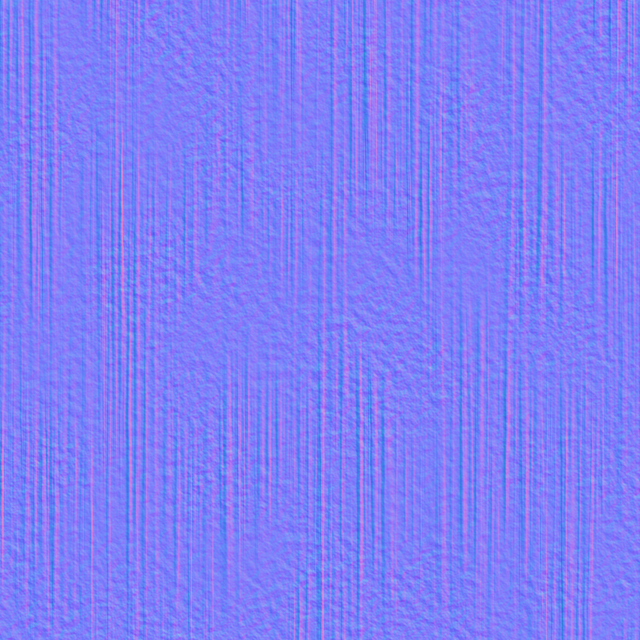
Reproduce this texture map procedurally as a Shadertoy shader.

```glsl
// Tangent-space normal map of rough plaster combed with fine vertical grooves.

vec2 hashGradient(vec2 cell) {
    vec3 q = fract(cell.xyx * vec3(0.1031, 0.1030, 0.0973));
    q += dot(q, q.yzx + 33.33);
    return 2.0 * fract((q.xx + q.yz) * q.zy) - 1.0;
}

// Gradient noise with quintic fade, roughly -0.7 to 0.7
float gradientNoise(vec2 p) {
    vec2 i = floor(p), f = p - i;
    vec2 u = f * f * f * (f * (f * 6.0 - 15.0) + 10.0);
    vec2 e = vec2(1.0, 0.0);
    float a = dot(hashGradient(i), f);
    float b = dot(hashGradient(i + e.xy), f - e.xy);
    float c = dot(hashGradient(i + e.yx), f - e.yx);
    float d = dot(hashGradient(i + e.xx), f - e.xx);
    return mix(mix(a, b, u.x), mix(c, d, u.x), u.y);
}

// Long vertical ridges that waver slightly and fade in calm patches
float grooveHeight(vec2 p) {
    float strength = smoothstep(-0.4, 0.25, gradientNoise(p * vec2(9.0, 3.3) + 41.7));
    p.x += 0.0012 * gradientNoise(p * vec2(37.0, 26.0) + 5.3);
    p.x += 0.012 * gradientNoise(vec2(p.x * 13.0, p.y * 0.3) + 8.6);
    float broad = smoothstep(-0.1, 0.3, gradientNoise(p * vec2(83.0, 1.3) + 17.4));
    float thin = smoothstep(-0.05, 0.3, gradientNoise(p * vec2(149.0, 2.6) + 63.2));
    return strength * (0.0021 * broad + 0.0010 * thin);
}

// Fine isotropic roughness, each octave with a similar slope
float grainHeight(vec2 p) {
    float height = 0.0, frequency = 67.0;
    for (int octave = 0; octave < 3; octave++) {
        height += 0.105 / frequency * gradientNoise(p * frequency + 29.3);
        p = mat2(0.8, 0.6, -0.6, 0.8) * p;
        frequency *= 1.97;
    }
    float roughness = 0.65 + 0.5 * smoothstep(-0.3, 0.3, gradientNoise(p * 6.0 + 3.1));
    return height * roughness;
}

float surfaceHeight(vec2 p) {
    return grooveHeight(p) + grainHeight(p);
}

void mainImage(out vec4 fragColor, in vec2 fragCoord) {
    vec2 p = fragCoord / iResolution.xy;

    // Surface slope by central differences
    vec2 e = vec2(0.0009, 0.0);
    vec2 slope = vec2(surfaceHeight(p + e.xy) - surfaceHeight(p - e.xy),
                      surfaceHeight(p + e.yx) - surfaceHeight(p - e.yx)) / (2.0 * e.x);

    // Encode the normal as colour
    vec3 normal = normalize(vec3(-slope, 1.0));
    fragColor = vec4((0.5 + 0.5 * normal) * vec3(1.0, 1.0, 0.98), 1.0);
}
```
